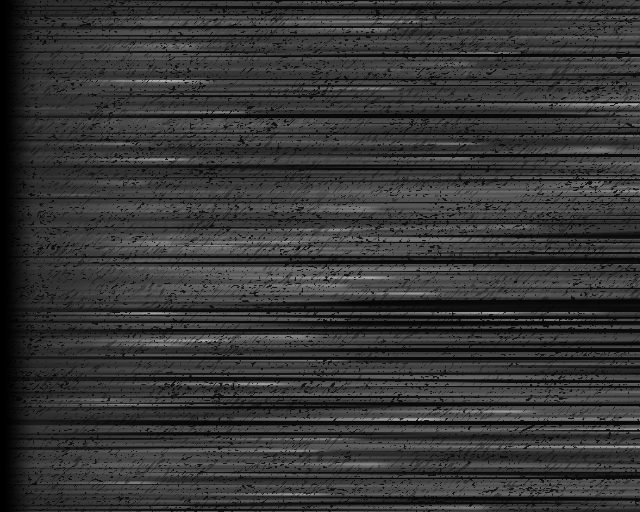
Write a WebGL 2 fragment shader that draws this texture.

```glsl
#version 300 es
precision highp float;
precision highp int;

uniform vec2 u_resolution;
out vec4 fragColor;

float hash(vec2 cell, uint seed) {
    uvec2 q = uvec2(ivec2(cell));
    uint h = q.x * 1597334677u ^ q.y * 3812015801u ^ seed * 668265263u;
    h = (h ^ (h >> 16)) * 2246822519u;
    h = (h ^ (h >> 13)) * 3266489917u;
    return float((h ^ (h >> 16)) >> 8) / 16777216.0;
}

float valueNoise(vec2 p, uint seed) {
    vec2 cell = floor(p);
    vec2 f = fract(p);
    f = f * f * (3.0 - 2.0 * f);
    float low = mix(hash(cell, seed), hash(cell + vec2(1, 0), seed), f.x);
    float high = mix(hash(cell + vec2(0, 1), seed), hash(cell + vec2(1, 1), seed), f.x);
    return mix(low, high, f.y);
}

// Smooth variation along one row, shifted so rows do not line up
float rowNoise(float x, float row, uint seed) {
    float shifted = x + 17.0 * hash(vec2(row, 91.0), seed);
    float cell = floor(shifted);
    float f = smoothstep(0.0, 1.0, fract(shifted));
    return mix(hash(vec2(cell, row), seed), hash(vec2(cell + 1.0, row), seed), f);
}

float streaks(vec2 p, vec2 frequency, uint seed) {
    vec2 q = p * frequency;
    float row = floor(q.y);
    float f = smoothstep(0.0, 1.0, fract(q.y));
    return mix(rowNoise(q.x, row, seed), rowNoise(q.x, row + 1.0, seed), f);
}

// Thin light that swells along a row and then breaks off
float glints(vec2 p, vec2 frequency, float share, uint seed) {
    vec2 q = p * frequency;
    float row = floor(q.y);
    q.x += 9.0 * hash(vec2(row, 37.0), seed);
    float chosen = step(1.0 - share, hash(vec2(floor(q.x), row), seed));
    float along = fract(q.x);
    float swell = along * along * (1.0 - smoothstep(0.88, 1.0, along));
    float across = 1.0 - abs(2.0 * fract(q.y) - 1.0);
    return chosen * swell * smoothstep(0.0, 0.8, across);
}

// Small flat flecks, gathered in loose clusters
float flecks(vec2 p, vec2 frequency, float cutoff, uint seed) {
    float cluster = valueNoise(p * vec2(14.0, 45.0), seed + 1u);
    float grain = valueNoise(p * frequency, seed);
    return smoothstep(cutoff, cutoff + 0.1, grain + 0.25 * (cluster - 0.5));
}

void main() {
    vec2 p = gl_FragCoord.xy / u_resolution.y;
    float rightward = smoothstep(0.02, 0.4, p.x);

    // Brushed grey
    float broad = valueNoise(p * vec2(2.2, 9.0), 1u) - 0.5;
    float medium = streaks(p, vec2(1.6, 95.0), 2u) - 0.5;
    float fine = streaks(p, vec2(2.2, 235.0), 3u) - 0.5;
    float tone = 0.285 + 0.07 * broad;
    tone += mix(0.4, 1.0, rightward) * (0.18 * medium + 0.23 * fine);

    // Dull patches with slanted ragged edges
    vec2 slanted = vec2(p.x - p.y, p.y);
    float patchField = valueNoise(p * vec2(4.0, 11.0), 4u);
    patchField += 0.4 * (valueNoise(slanted * vec2(210.0, 90.0), 5u) - 0.5);
    float dull = smoothstep(0.58, 0.66, patchField) * smoothstep(0.2, 0.6, p.y);
    tone = mix(tone, 0.2 + 0.4 * (tone - 0.2), 0.55 * dull);

    // Light streaks
    float light = glints(p, vec2(1.5, 130.0), 0.16, 6u);
    light += 0.6 * glints(p, vec2(2.2, 60.0), 0.12, 7u);
    tone += 0.38 * light * mix(0.25, 1.0, rightward);

    // Thin dark grooves, denser in the lower half
    float lowerBand = smoothstep(0.0, 0.18, p.y) * (1.0 - smoothstep(0.35, 0.6, p.y));
    float groove = streaks(p, vec2(1.1, 245.0), 8u) + 0.09 * lowerBand;
    tone *= 1.0 - 0.88 * smoothstep(0.64, 0.88, groove) * mix(0.5, 1.0, rightward);

    // Faint slanted hatching and black flecks
    float hatch = flecks(slanted, vec2(290.0, 120.0), 0.76, 9u);
    tone *= 1.0 - 0.32 * hatch;
    float specks = flecks(p, vec2(215.0, 390.0), 0.83, 11u);
    float slantSpecks = flecks(slanted, vec2(230.0, 330.0), 0.85, 13u);
    tone = mix(tone, 0.035, 0.88 * max(specks, slantSpecks));

    // Shade at the left border
    float shade = smoothstep(0.004, 0.075, p.x) * mix(0.66, 1.0, smoothstep(0.0, 0.32, p.x));
    fragColor = vec4(vec3(clamp(tone * shade, 0.0, 1.0)), 1.0);
}
```
